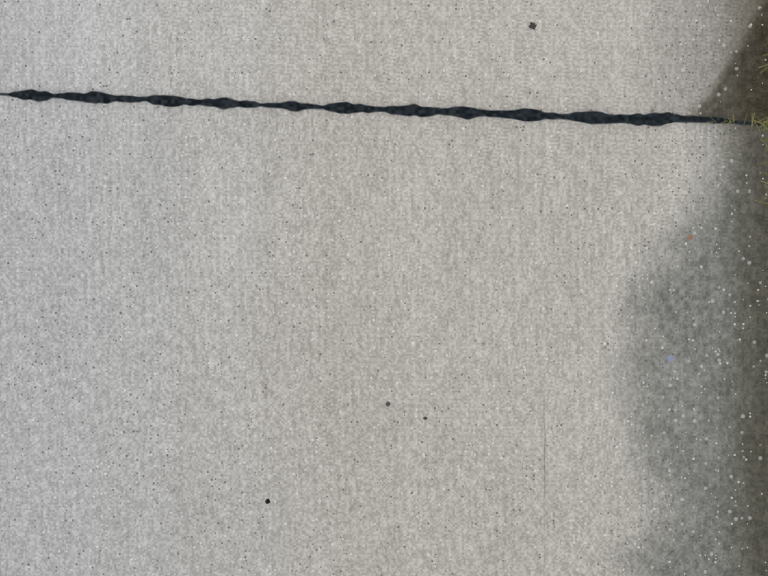
A Shadertoy shader for this texture:

```glsl
// Weathered concrete slab: brushed, speckled grey with a tar-filled joint across
// the top and a damp stain with grass along the right side. Layers of value noise,
// jittered speck grids and distance functions, in units of canvas height.

float hash(vec2 p) {
    return fract(sin(dot(p, vec2(127.1, 311.7))) * 43758.545);
}

float noise(vec2 p) {
    vec2 i = floor(p), f = fract(p);
    f = f * f * (3.0 - 2.0 * f);
    return mix(mix(hash(i), hash(i + vec2(1, 0)), f.x),
               mix(hash(i + vec2(0, 1)), hash(i + vec2(1, 1)), f.x), f.y);
}

float fbm(vec2 p) {
    float sum = 0.0, amp = 0.5;
    for (int i = 0; i < 4; i++) {
        sum += amp * noise(p);
        p = p * 2.03 + 17.3;
        amp *= 0.5;
    }
    return sum / 0.9375;
}

// Coverage of a shape with signed distance d
float cover(float d, float soft) {
    return 1.0 - smoothstep(-soft, soft, d);
}

// One jittered speck in a share of the grid cells
float specks(vec2 p, float scale, float share, float seed, float px) {
    vec2 q = p * scale, cell = floor(q);
    float pick = hash(cell + seed);
    vec2 centre = 0.3 + 0.4 * vec2(hash(cell + seed + 3.7), hash(cell + seed + 8.1));
    float radius = mix(0.12, 0.34, hash(cell + seed + 5.3));
    float d = (length(fract(q) - centre) - radius) / scale;
    return cover(d, 0.7 * px) * step(pick, share);
}

float segment(vec2 p, vec2 a, vec2 b) {
    vec2 ab = b - a;
    return length(p - a - ab * clamp(dot(p - a, ab) / dot(ab, ab), 0.0, 1.0));
}

float pit(vec2 p, vec2 centre, float radius, float px) {
    float wobble = 0.5 * radius * (noise(p * 350.0) - 0.5);
    return cover(length(p - centre) - radius + wobble, px);
}

float jointHeight(float x) {
    return 0.837 - 0.04 * x + 0.005 * smoothstep(1.08, 1.19, x)
         - 0.005 * smoothstep(1.22, 1.33, x) + 0.002 * (noise(vec2(x * 9.0, 4.0)) - 0.5);
}

// Tar bead: thin line swelling into irregular, repeated blobs
float jointDistance(vec2 p) {
    float k = floor((p.x - 0.015) / 0.107);
    float centre = 0.069 + 0.107 * k + 0.024 * (hash(vec2(k, 2.0)) - 0.5);
    float spread = mix(0.015, 0.03, hash(vec2(k, 6.0)));
    float offset = (p.x - centre) / spread;
    float width = 0.0042 + 0.0055 * exp(-offset * offset);
    width += 0.002 * smoothstep(0.6, 1.0, p.x);
    width += 0.005 * (noise(p * vec2(75.0, 50.0)) - 0.5);
    width *= 1.0 - 0.55 * smoothstep(1.20, 1.24, p.x);
    return abs(p.y - jointHeight(p.x)) - width;
}

vec3 concrete(vec2 p) {
    vec3 col = mix(vec3(0.685, 0.688, 0.686), vec3(0.688, 0.675, 0.652),
                   smoothstep(0.05, 0.65, p.x + 0.2 * (fbm(p * 3.0) - 0.5)));
    col += 0.045 * (fbm(p * vec2(5.0, 3.0)) - 0.5);
    col += 0.025 * (noise(p * vec2(28.0, 1.6)) - 0.5);
    col += 0.020 * smoothstep(0.75, 0.95, p.y);
    col += 0.075 * (noise(p * vec2(260.0, 75.0)) - 0.5);
    return col + 0.13 * (noise(p * 310.0) - 0.5);
}

// Damp darkening on both sides of the joint
vec3 stain(vec3 col, vec2 p) {
    float above = smoothstep(-0.004, 0.008, p.y - jointHeight(p.x));
    float ragged = fbm(p * 9.0) - 0.5;
    float lowEdge = 1.09 + 0.09 * smoothstep(0.50, 0.70, p.y) + 0.13 * ragged;
    float low = smoothstep(-0.03, 0.12, p.x - lowEdge) * (1.0 - above);
    float highEdge = 1.205 + 0.67 * (p.y - 0.82) + 0.05 * ragged;
    float high = smoothstep(-0.008, 0.02, p.x - highEdge) * above;
    float grime = smoothstep(1.08, 1.28, p.x + 0.1 * ragged) * above;
    col *= 1.0 - 0.20 * grime;
    col *= mix(vec3(1.0), vec3(0.69, 0.71, 0.71), low);
    col *= mix(vec3(1.0), vec3(0.66, 0.65, 0.61), high);
    col += 0.10 * (noise(p * 120.0) - 0.5) * max(low, high);
    float rim = smoothstep(1.23, 1.335, p.x + 0.04 * ragged);
    return col * mix(vec3(1.0), vec3(0.70, 0.68, 0.63), rim);
}

void mainImage(out vec4 fragColor, in vec2 fragCoord) {
    float px = 1.0 / iResolution.y;
    vec2 p = fragCoord * px;
    vec3 col = stain(concrete(p), p);

    // Exposed aggregate, pale and dark
    float damp = smoothstep(1.08, 1.20, p.x);
    col = mix(col, vec3(0.86, 0.87, 0.86), 0.65 * specks(p, 150.0, 0.055, 11.0, px));
    col = mix(col, vec3(0.80), 0.5 * specks(p, 95.0, 0.03 + 0.04 * damp, 29.0, px));
    col = mix(col, vec3(0.34, 0.33, 0.32), 0.6 * specks(p, 170.0, 0.045 + 0.06 * damp, 47.0, px));

    // Hairline crack, pits and small debris
    float hairX = 0.945 + 0.003 * (noise(vec2(p.y * 25.0, 1.0)) - 0.5);
    float hair = cover(abs(p.x - hairX) - 0.0007, px) * (1.0 - smoothstep(0.28, 0.35, p.y));
    col *= 1.0 - 0.28 * hair * noise(vec2(p.y * 35.0, 7.0));
    float pits = pit(p, vec2(0.465, 0.130), 0.0040, px) + 0.75 * pit(p, vec2(0.925, 0.955), 0.0060, px);
    pits += 0.7 * (pit(p, vec2(0.674, 0.299), 0.004, px) + pit(p, vec2(0.738, 0.274), 0.003, px));
    col = mix(col, vec3(0.13), min(pits, 1.0));
    col = mix(col, vec3(0.60, 0.42, 0.30), pit(p, vec2(1.199, 0.588), 0.0035, px));
    col = mix(col, vec3(0.52, 0.57, 0.66), pit(p, vec2(1.164, 0.378), 0.0055, px));

    // Tar joint with a soft contact shade
    float d = jointDistance(p);
    col *= 1.0 - 0.12 * exp(-max(d, 0.0) * 170.0);
    vec3 tar = vec3(0.13, 0.15, 0.17) + 0.12 * (noise(p * 170.0) - 0.4);
    col = mix(col, tar, cover(d, 0.0012 + 0.5 * px));

    // Dry grass along the joint end and the right rim
    for (int i = 0; i < 44; i++) {
        float id = float(i), r = hash(vec2(id, 1.0)), s = hash(vec2(id, 2.0));
        bool onRim = i > 23;
        float x = 1.19 + 0.15 * sqrt(r);
        vec2 root = onRim ? vec2(1.335, 0.60 + 0.40 * r) : vec2(x, jointHeight(x) + 0.012 * (s - 0.5));
        float turn = onRim ? 2.2 + 1.9 * s : 6.283 * s;
        vec2 tip = root + mix(0.008, 0.024, hash(vec2(id, 3.0))) * vec2(cos(turn), sin(turn));
        vec3 blade = mix(vec3(0.31, 0.32, 0.18), vec3(0.60, 0.57, 0.38), hash(vec2(id, 4.0)));
        col = mix(col, blade, 0.75 * cover(segment(p, root, tip) - 0.0009, px));
    }
    fragColor = vec4(clamp(col, 0.0, 1.0), 1.0);
}
```
